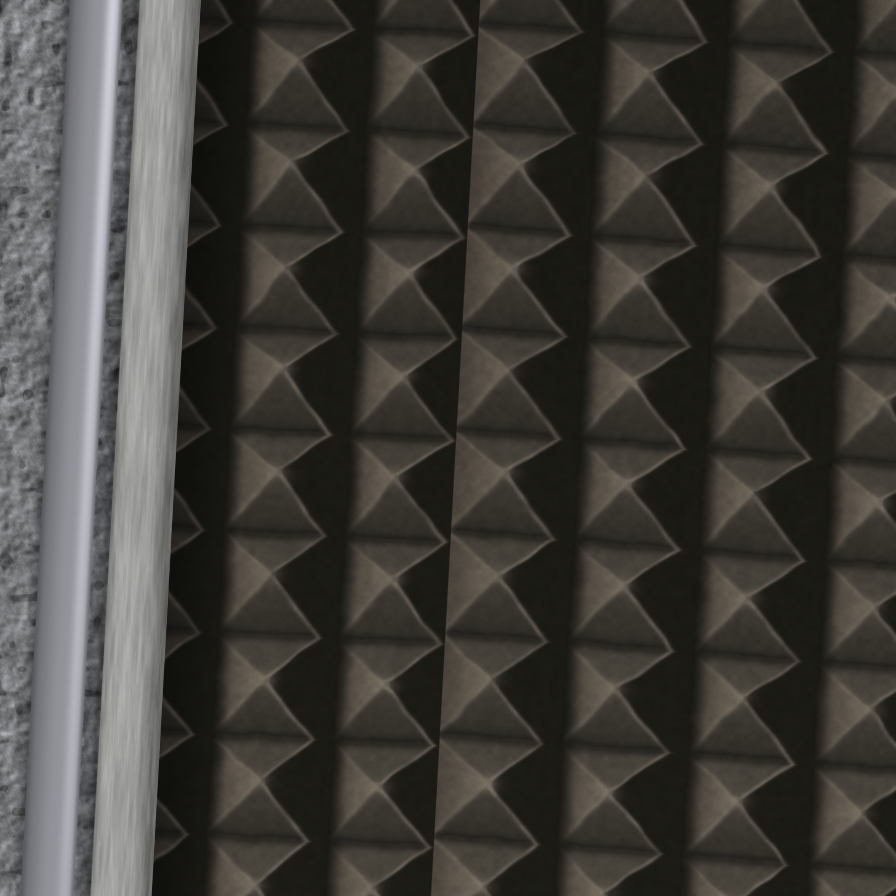
Give the GLSL for this texture, as a Shadertoy shader.

```glsl
const float LEAN = 0.055;      // sideways drift from top to bottom
const float SEAM = 0.536;      // joint between the two foam panels
const vec2 TUBE = vec2(0.078, 0.137);
const vec2 PLANK = vec2(0.156, 0.224);

const vec3 HOLLOW = vec3(0.105, 0.103, 0.083);
const vec3 LOWER_FACE = vec3(0.215, 0.203, 0.178);
const vec3 UPPER_FACE = vec3(0.275, 0.256, 0.226);
const vec3 LIT_FACE = vec3(0.385, 0.352, 0.310);
const vec3 RIDGE = vec3(0.48, 0.445, 0.40);

float hash(vec2 p) {
    p = fract(p * vec2(0.1031, 0.1137));
    p += dot(p, p.yx + 33.33);
    return fract((p.x + p.y) * p.x * 7.31);
}

float noise(vec2 p) {
    vec2 i = floor(p), f = fract(p);
    f = f * f * (3.0 - 2.0 * f);
    float low = mix(hash(i), hash(i + vec2(1, 0)), f.x);
    float high = mix(hash(i + vec2(0, 1)), hash(i + vec2(1, 1)), f.x);
    return mix(low, high, f.y);
}

float fbm(vec2 p) {
    float sum = 0.0, amp = 0.5;
    for (int i = 0; i < 4; i++) {
        sum += amp * noise(p);
        p = p * 2.03 + 17.3;
        amp *= 0.5;
    }
    return sum;
}

float stepSoft(float edge, float x, float w) {
    return smoothstep(edge - w, edge + w, x);
}

float band(float x, vec2 range, float w) {
    return stepSoft(range.x, x, w) * (1.0 - stepSoft(range.y, x, w));
}

float bump(float x, float width) {
    return exp(-x * x / (width * width));
}

// Columns of pyramids; q.x is across, q.y is depth from the top
vec3 foam(vec2 q, vec2 origin, vec2 pitch, float slope, bool cutEdge) {
    vec2 cell = (q - origin - vec2(0, slope * (q.x - SEAM))) / pitch;
    cell += 0.025 * (vec2(noise(q * 45.0), noise(q * 45.0 + 9.0)) - 0.5);
    vec2 id = floor(cell), f = fract(cell);

    // The apex sits nearer the row's middle further down
    vec2 apex = vec2(0.43, mix(0.31, 0.44, q.y));
    apex += 0.04 * (vec2(hash(id + 5.0), hash(id + 31.0)) - 0.5);
    float rise = f.y < apex.y ? f.y / apex.y : (1.0 - f.y) / (1.0 - apex.y);
    float fromLeft = f.x - apex.x * rise;
    float fromRight = mix(0.86, apex.x, rise) - f.x;

    // Four faces
    float lower = stepSoft(apex.y, f.y, 0.04) * (1.0 - smoothstep(0.96, 1.0, f.y));
    vec3 col = mix(UPPER_FACE, LOWER_FACE * mix(0.85, 1.2, rise), lower);
    float valley = min(f.y, 1.0 - f.y);
    col *= 1.0 - 0.38 * bump(valley, 0.055);
    vec3 lit = LIT_FACE * mix(0.75, 1.1, smoothstep(0.0, apex.x, f.x));
    col = mix(lit, col, stepSoft(0.0, fromLeft, 0.025));
    col = mix(HOLLOW, col, stepSoft(0.0, fromRight, 0.022));

    // Worn ridges and tips
    float worn = 0.35 + 0.65 * noise(q * 60.0 + 3.0);
    float ridge = 0.4 * bump(fromLeft, 0.035) + 0.62 * bump(fromRight - 0.015, 0.028);
    ridge += 0.5 * bump(length(f - apex), 0.09);
    col = mix(col, RIDGE, min(ridge, 0.9) * worn);

    // Shaded left side, except where the panel is cut
    float fade = cutEdge && id.x == 0.0 ? 1.0 : smoothstep(0.0, 0.17, f.x);
    return mix(HOLLOW * 0.95, col, fade);
}

vec3 concrete(vec2 q) {
    float rough = fbm(q * 60.0);
    float relief = fbm(q * 110.0) - fbm(q * 110.0 + vec2(0.5, 0.4));
    float pits = smoothstep(0.73, 0.85, noise(q * 75.0 + 4.0));
    float tone = 0.34 + 0.26 * rough + 0.35 * relief - 0.13 * pits;
    return tone * vec3(0.99, 1.0, 1.02);
}

vec3 tube(float x, float depth) {
    float tone = mix(0.44, 0.58, smoothstep(0.0, 0.55, x));
    tone += mix(0.24, 0.10, depth) * bump(x - 0.82, 0.13);
    tone -= 0.16 * smoothstep(0.9, 1.0, x) + 0.08 * bump(x, 0.08);
    return tone * vec3(0.98, 0.985, 1.03);
}

vec3 plank(float x, vec2 q) {
    float streaks = fbm(q * vec2(260.0, 22.0)) - 0.47;
    float tone = 0.57 + 0.06 * bump(x - 0.35, 0.3) + 0.2 * streaks;
    tone -= 0.17 * smoothstep(0.6, 1.0, x) + 0.1 * bump(x, 0.06);
    return tone * vec3(1.0, 1.0, 0.985);
}

void mainImage(out vec4 fragColor, in vec2 fragCoord) {
    vec2 p = fragCoord / iResolution.xy;
    float soft = 0.8 / iResolution.x;
    float depth = 1.0 - p.y;
    vec2 q = vec2(p.x + LEAN * depth, depth);

    // Two foam panels
    vec3 leftPanel = foam(q, vec2(0.280, 0.0397), vec2(0.1354, 0.1133), 0.05, false);
    vec3 rightPanel = foam(q, vec2(0.531, 0.0273), vec2(0.1406, 0.1133), 0.08, true);
    vec3 col = mix(leftPanel, rightPanel, stepSoft(SEAM, q.x, soft));
    col *= mix(0.6, 1.0, smoothstep(PLANK.y, 0.31, q.x));
    col *= 0.9 + 0.12 * depth + 0.22 * (fbm(q * 130.0) - 0.47);

    // Wall, tube and plank along the left
    vec3 wall = concrete(q);
    wall *= 1.0 - 0.25 * band(q.x, vec2(TUBE.y, PLANK.x), 0.004);
    wall *= 1.0 - 0.3 * bump(q.x - TUBE.x, 0.008) - 0.3 * bump(q.x - PLANK.x, 0.006);
    col = mix(wall, col, stepSoft(PLANK.y, q.x, soft));
    float tubeX = (q.x - TUBE.x) / (TUBE.y - TUBE.x);
    float plankX = (q.x - PLANK.x) / (PLANK.y - PLANK.x);
    col = mix(col, tube(tubeX, depth), band(q.x, TUBE, soft));
    col = mix(col, plank(plankX, q), band(q.x, PLANK, soft));
    fragColor = vec4(col, 1.0);
}
```
